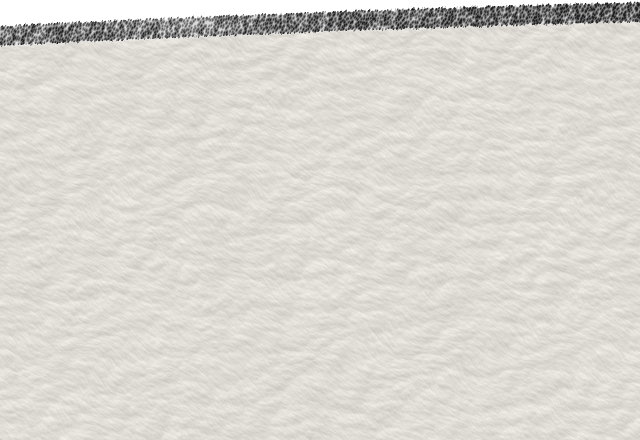
This texture is drawn by a Shadertoy shader. Its source:

```glsl
// Rough cream paper under a slanted charcoal stroke, with white above it.

vec2 hash2(vec2 p) {
    vec3 q = fract(p.xyx * vec3(0.1031, 0.1030, 0.0973));
    q += dot(q, q.yzx + 33.33);
    return fract((q.xx + q.yz) * q.zy);
}

// Distance to the nearest scattered point
float cellular(vec2 p) {
    vec2 cell = floor(p), local = fract(p);
    float nearest = 2.0;
    for (int y = -1; y <= 1; y++) {
        for (int x = -1; x <= 1; x++) {
            vec2 offset = vec2(x, y);
            vec2 delta = offset + hash2(cell + offset + 50.0) - local;
            nearest = min(nearest, dot(delta, delta));
        }
    }
    return sqrt(nearest);
}

// Layered cellular creases, lit from the upper left
float paperRelief(vec2 p) {
    p += 0.006 * sin(p.yx * vec2(31.0, 23.0) + 2.0 * sin(p * 17.0));
    float light = 0.0, weight = 0.30, scale = 13.0;
    for (int i = 0; i < 4; i++) {
        vec2 q = p * vec2(scale, scale * 1.9) + float(i) * 17.3;
        light += weight * (cellular(q + vec2(-0.12, 0.26)) - cellular(q));
        weight *= 0.95;
        scale *= 1.85;
        p = mat2(0.97, 0.24, -0.24, 0.97) * p;
    }
    return light;
}

void mainImage(out vec4 fragColor, in vec2 fragCoord) {
    vec2 p = fragCoord / iResolution.y;
    float along = fragCoord.x / iResolution.x;
    float pixel = 1.0 / iResolution.y;

    // Slanted, slightly bowed stroke centre
    float centre = mix(0.9186, 0.9725, along) + 0.018 * along * (1.0 - along);
    float across = p.y - centre;

    // Paper with broad, faint mottling
    float mottling = sin(p.x * 9.0 + 2.0 * sin(p.y * 7.0)) * sin(p.y * 13.0 + p.x * 4.0);
    vec3 paper = vec3(0.872, 0.857, 0.834) + 0.25 * paperRelief(p) + 0.004 * mottling;

    // Fine charcoal tooth over short leaning marks
    vec2 q = vec2(p.x - 0.25 * across, across);
    float tooth = cellular(q * vec2(180.0, 120.0));
    float marks = cellular(q * vec2(72.0, 24.0) + 7.0);
    float tone = 0.45 + 0.75 * (tooth - 0.45) + 0.42 * (marks - 0.45);
    tone += 0.10 * exp(-pow((along - 0.29) / 0.14, 2.0));
    tone -= 0.05 * smoothstep(0.5, 1.0, along);
    vec3 charcoal = vec3(clamp(tone, 0.12, 0.85));

    // Ragged band, with pale flecks along the lower edge
    float ragged = 0.007 * (tooth - 0.45) + 0.004 * (marks - 0.45);
    float edge = abs(across) - 0.0215 + ragged;
    float stroke = 1.0 - smoothstep(-pixel, pixel, edge);
    float rim = (1.0 - smoothstep(0.0, 0.006, edge)) * mix(0.7, 0.25, along);

    vec3 color = mix(paper, vec3(0.97), rim);
    color = mix(color, vec3(1.0), smoothstep(-pixel, pixel, across));
    color = mix(color, charcoal, stroke);
    fragColor = vec4(color, 1.0);
}
```
